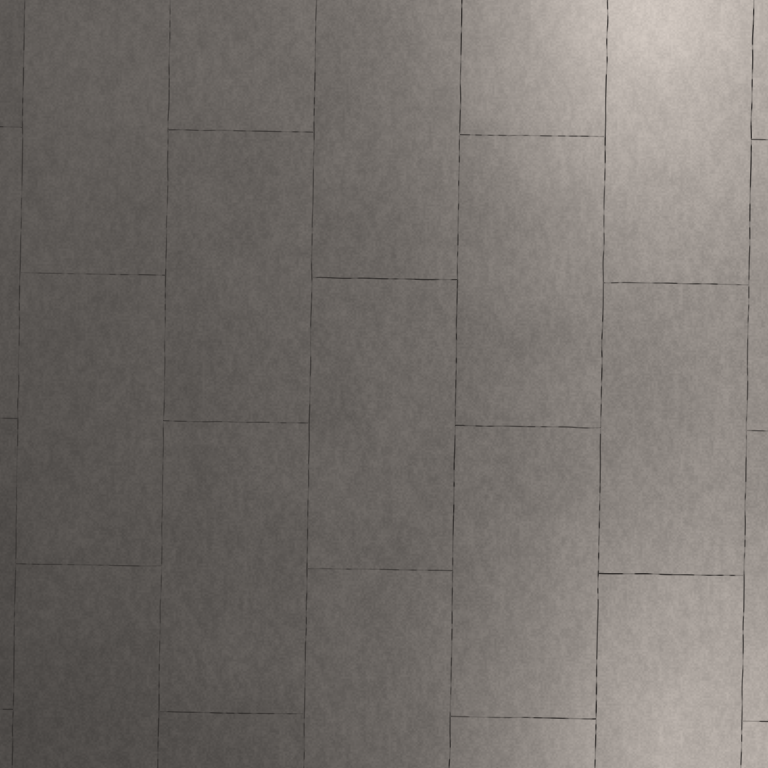
This texture is drawn by a WebGL 2 fragment shader. Its source:

```glsl
#version 300 es
precision highp float;
// Grey stone floor tiles in upright half-offset columns, slightly rotated.
// Hairline broken joints come from distances to the cell edges; soft light
// pools at the right, mottling and fine grain are layered over the tiles.

uniform vec2 u_resolution;
out vec4 outColor;

// Layout, in canvas units
const vec2 TILE = vec2(0.1898, 0.379);
const vec2 GRID_ORIGIN = vec2(0.0159, 0.2661);
const float TILT = 0.0162;
const float JOINT_HALF_WIDTH = 0.0009;
const float JOINT_WOBBLE = 0.0012;

// Colour and light
const vec3 STONE_TINT = vec3(1.0, 0.956, 0.92);
const vec3 JOINT_COLOR = vec3(0.13, 0.12, 0.115);
const float BASE_TONE = 0.293;
const vec2 TONE_SLOPE = vec2(0.14, 0.08);
const float RIGHT_LIFT = 0.06;
const vec2 TOP_POOL = vec2(0.83, 1.02);
const vec2 TOP_RADIUS = vec2(0.25, 0.33);
const float TOP_GAIN = 0.24;
const vec2 LOW_POOL = vec2(0.90, -0.01);
const vec2 LOW_RADIUS = vec2(0.32, 0.35);
const float LOW_GAIN = 0.22;

// Wear
const float TILE_VARIATION = 0.012;
const float MOTTLE = 0.045;
const float FIBRE = 0.035;
const float GRAIN = 0.045;

float hash(vec2 p) {
    vec3 q = fract(vec3(p.xyx) * 0.1031);
    q += dot(q, q.yzx + 33.33);
    return fract((q.x + q.y) * q.z);
}

float valueNoise(vec2 p) {
    vec2 cell = floor(p);
    vec2 f = fract(p);
    f = f * f * (3.0 - 2.0 * f);
    float low = mix(hash(cell), hash(cell + vec2(1, 0)), f.x);
    float high = mix(hash(cell + vec2(0, 1)), hash(cell + vec2(1, 1)), f.x);
    return mix(low, high, f.y);
}

float fbm(vec2 p) {
    float sum = 0.0;
    float gain = 0.5;
    for (int i = 0; i < 4; i++) {
        sum += gain * valueNoise(p);
        p = p * 2.03 + 17.3;
        gain *= 0.5;
    }
    return sum / 0.9375;
}

float lightPool(vec2 p, vec2 center, vec2 radius) {
    vec2 d = (p - center) / radius;
    return exp(-dot(d, d));
}

float lighting(vec2 p) {
    float tone = BASE_TONE + dot(TONE_SLOPE, p);
    tone += RIGHT_LIFT * smoothstep(0.55, 0.9, p.x);
    tone += TOP_GAIN * lightPool(p, TOP_POOL, TOP_RADIUS);
    return tone + LOW_GAIN * lightPool(p, LOW_POOL, LOW_RADIUS);
}

// Coverage of a worn hairline at distance d, with position s along it
float joint(float d, vec2 s, float pixel) {
    float line = clamp((JOINT_HALF_WIDTH - d) / pixel + 0.5, 0.0, 1.0);
    float broken = mix(0.3, 1.0, smoothstep(0.2, 0.65, valueNoise(s * 130.0)));
    float faded = mix(0.5, 1.0, valueNoise(s * 11.0 + 5.0));
    return line * broken * faded;
}

void main() {
    vec2 p = gl_FragCoord.xy / u_resolution;
    float pixel = 1.0 / min(u_resolution.x, u_resolution.y);

    // Tilted grid; odd columns slide by half a tile
    vec2 q = p + TILT * vec2(-p.y, p.x) - GRID_ORIGIN;
    q += JOINT_WOBBLE * (vec2(valueNoise(p * 38.0), valueNoise(p * 38.0 + 71.0)) - 0.5);
    vec2 g = q / TILE;
    float column = floor(g.x);
    g.y += 0.5 * mod(column, 2.0);
    vec2 tileId = vec2(column, floor(g.y));
    vec2 edge = (0.5 - abs(fract(g) - 0.5)) * TILE;

    // Lit stone with tile variation, clouds, short fibres and grain
    float tone = lighting(p);
    tone += TILE_VARIATION * (hash(tileId + 40.0) - 0.5);
    float wear = MOTTLE * (fbm(p * 13.0 + tileId * 3.7 + 60.0) - 0.5);
    wear += FIBRE * (valueNoise(p * vec2(150.0, 85.0)) - 0.5);
    wear += GRAIN * (valueNoise(p * 400.0 + 9.0) - 0.5);
    tone += wear * mix(0.75, 1.15, p.x);
    vec3 color = tone * STONE_TINT;

    // Joints, fainter toward the dim left side
    float upright = joint(edge.x, vec2(floor(g.x + 0.5) * 0.7, p.y), pixel);
    float level = joint(edge.y, vec2(p.x, floor(g.y + 0.5) * 0.7), pixel);
    float strength = mix(0.55, 0.85, smoothstep(0.0, 0.75, p.x));
    color = mix(color, JOINT_COLOR, strength * max(upright, level));

    outColor = vec4(color, 1.0);
}
```
